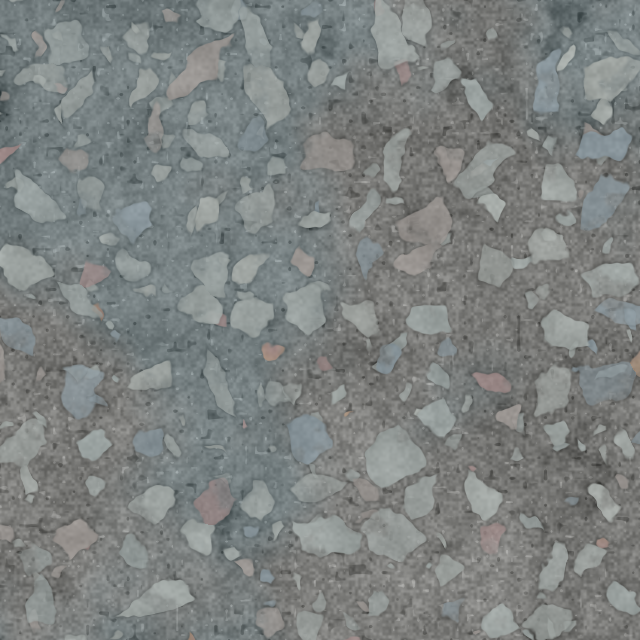
A WebGL 1 fragment shader for this texture:

```glsl
precision highp float;
// Worn concrete with pale, angular stone chips set in a grainy grey cement.
uniform vec2 u_resolution;

float hash(vec2 p) {
  vec3 q = fract(vec3(p.xyx) * 0.1031);
  q += dot(q, q.yzx + 33.33);
  return fract((q.x + q.y) * q.z);
}

float noise(vec2 p) {
  vec2 i = floor(p), f = fract(p);
  f = f * f * (3.0 - 2.0 * f);
  return mix(mix(hash(i), hash(i + vec2(1, 0)), f.x),
             mix(hash(i + vec2(0, 1)), hash(i + vec2(1, 1)), f.x), f.y);
}

float fbm(vec2 p) {
  float sum = 0.0, amp = 0.5;
  for (int i = 0; i < 4; i++) {
    sum += amp * noise(p);
    p = mat2(1.6, 1.2, -1.2, 1.6) * p + 17.3;
    amp *= 0.5;
  }
  return sum / 0.9375;
}

// Irregular polygon: the overlap of six half planes around a stretched centre.
float chip(vec2 q, float radius, vec2 id) {
  float turn = 6.2832 * hash(id + 3.1);
  float stretch = 1.0 + 0.65 * pow(hash(id + 5.7), 2.0);
  q = mat2(cos(turn), sin(turn), -sin(turn), cos(turn)) * q;
  q *= vec2(1.0 / stretch, stretch);
  float d = -1.0;
  for (int i = 0; i < 6; i++) {
    float k = float(i);
    float a = 1.0472 * (k + 0.9 * hash(id + 11.0 * k + 0.5));
    float reach = radius * mix(0.6, 1.1, hash(id + 7.0 * k + 20.5));
    float side = dot(q, vec2(cos(a), sin(a))) - reach;
    // Smooth maximum rounds the corners a little
    float h = max(0.06 - abs(d - side), 0.0);
    d = max(d, side) + h * h * 4.0;
  }
  return d;
}

// Nearest chip on a jittered grid: x is the distance, yz its id.
vec3 nearestChip(vec2 p, float cells, float share, vec2 sizes, float seed) {
  vec2 g = p * cells, base = floor(g);
  vec3 best = vec3(1.0, 0.0, 0.0);
  for (int y = -1; y <= 1; y++) {
    for (int x = -1; x <= 1; x++) {
      vec2 cell = base + vec2(x, y), id = cell + seed;
      if (hash(id + 1.3) > share) continue;
      vec2 centre = cell + 0.5 + 0.65 * (vec2(hash(id + 2.1), hash(id + 8.4)) - 0.5);
      float d = chip(g - centre, mix(sizes.x, sizes.y, hash(id + 4.6)), id);
      if (d < best.x) best = vec3(d, id);
    }
  }
  best.x /= cells;
  return best;
}

vec3 cement(vec2 p) {
  float cool = smoothstep(0.4, 0.65, fbm(p * 3.0 + 4.0) + 0.22 * (p.y - p.x * 0.5 - 0.3));
  vec3 col = mix(vec3(0.485, 0.485, 0.475), vec3(0.455, 0.495, 0.502), cool);
  col += 0.13 * (fbm(p * 9.0 + 31.0) - 0.5);
  col += 0.13 * (fbm(p * 60.0) - 0.5);
  col += 0.14 * (noise(p * 210.0) - 0.5) * mix(1.0, 0.6, cool);
  // Dark stained patches, pits and pale sand grains
  col -= 0.09 * smoothstep(0.66, 0.78, fbm(p * 14.0 + 70.0));
  col -= 0.12 * smoothstep(0.82, 0.95, noise(p * 95.0 + 9.0));
  col += 0.10 * smoothstep(0.84, 0.97, noise(p * 130.0 + 50.0));
  return col;
}

vec3 chipColour(vec2 p, vec2 id) {
  float kind = hash(id + 40.2);
  vec3 col = mix(vec3(0.60, 0.635, 0.63), vec3(0.645, 0.665, 0.65), hash(id + 44.0));
  if (kind > 0.70) col = vec3(0.61, 0.59, 0.575);
  if (kind > 0.82) col = vec3(0.535, 0.585, 0.61);
  if (kind > 0.93) col = vec3(0.63, 0.545, 0.54);
  if (kind > 0.97) col = mix(col, vec3(0.66, 0.56, 0.44), noise(p * 35.0));
  col += 0.15 * (fbm(p * 26.0 + id) - 0.5);
  col += 0.05 * (noise(p * 170.0) - 0.5);
  return col;
}

// Lays one set of chips over the ground with a thin dark seam.
vec3 layChips(vec3 ground, vec2 p, vec3 stone) {
  float seam = smoothstep(0.006, 0.0, abs(stone.x - 0.001));
  float body = smoothstep(0.0018, -0.0018, stone.x);
  float clean = mix(0.65, 1.0, hash(stone.yz + 61.0));
  clean *= 1.0 - 0.45 * smoothstep(0.55, 0.75, fbm(p * 22.0 + 90.0));
  vec3 col = mix(ground, chipColour(p, stone.yz), body * clean);
  return col - 0.045 * seam * (1.0 - 0.6 * body);
}

void main() {
  vec2 p = gl_FragCoord.xy / min(u_resolution.x, u_resolution.y);
  // Ragged outlines
  vec2 rough = p + 0.016 * (vec2(noise(p * 38.0), noise(p * 38.0 + 60.0)) - 0.5);
  rough += 0.005 * (vec2(noise(p * 110.0), noise(p * 110.0 + 25.0)) - 0.5);

  vec3 col = cement(p);
  col = layChips(col, p, nearestChip(rough, 25.0, 0.28, vec2(0.14, 0.38), 200.0));
  col = layChips(col, p, nearestChip(rough, 11.0, 0.84, vec2(0.22, 0.47), 100.0));
  gl_FragColor = vec4(col, 1.0);
}
```
